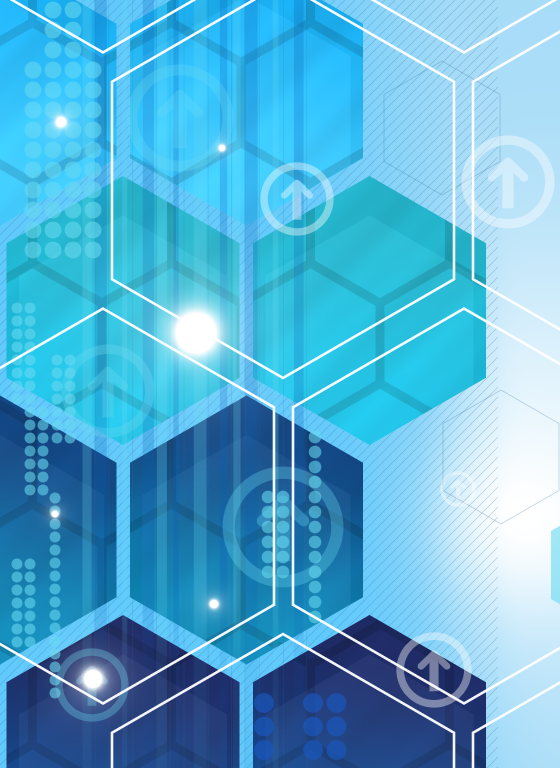
This background is drawn by a Shadertoy shader. Its source:

```glsl
// Technology backdrop: filled hexagons run from cyan down to navy over a pale sky,
// under hatching, stripes, dot grids, arrow badges, white outlines and glows.
// Built from distance functions; the canvas is 7.68 units tall, y pointing down.

const float HEIGHT = 7.68;
const vec3 WHITE = vec3(1.0);
const vec3 SKY = vec3(0.38, 0.79, 0.99);
const vec3 PALE_SKY = vec3(0.65, 0.86, 0.97);
const vec3 CYAN = vec3(0.40, 0.85, 0.94);
const vec3 BLUE = vec3(0.02, 0.36, 0.70);
const vec3 INK = vec3(0.18, 0.42, 0.58);

float cover(float d, float px) { return clamp(0.5 - d / px, 0.0, 1.0); }

// Pointy-top hexagon; r is half its width.
float hexagon(vec2 p, float r) {
    p = abs(p);
    return max(p.x, 0.5 * p.x + 0.866 * p.y) - r;
}

// Distance to the nearest wall of a honeycomb.
float honeycomb(vec2 p, float width) {
    vec2 cell = width * vec2(1.0, 1.732);
    vec2 a = mod(p, cell) - 0.5 * cell;
    vec2 b = mod(p + 0.5 * cell, cell) - 0.5 * cell;
    return -hexagon(dot(a, a) < dot(b, b) ? a : b, 0.5 * width);
}

float segment(vec2 p, vec2 a, vec2 b) {
    vec2 ab = b - a;
    return length(p - a - ab * clamp(dot(p - a, ab) / dot(ab, ab), 0.0, 1.0));
}

// Grid of dots; p is relative to the first dot.
float dots(vec2 p, float gap, vec2 count) {
    vec2 index = clamp(round(p / gap), vec2(0.0), count - 1.0);
    return length(p - index * gap) - 0.42 * gap;
}

// Ring of outer radius r holding an upward arrow.
float badge(vec2 p, float r) {
    vec2 q = vec2(abs(p.x), p.y) / r;
    float ring = abs(length(q) - 0.89) - 0.10;
    float head = segment(q, vec2(0.0, -0.43), vec2(0.34, -0.10)) - 0.09;
    float stem = max(q.x - 0.12, abs(q.y - 0.08) - 0.48);
    return r * min(ring, min(head, stem));
}

float glow(vec2 p, float core) {
    float d = length(p) / core;
    return min(1.0, exp(-d * d) * 1.5 + 0.65 * exp(-0.55 * d));
}

vec3 background(vec2 p) {
    vec3 color = mix(SKY, PALE_SKY, smoothstep(2.6, 5.0, p.x - 0.12 * (p.y - 1.5)));
    float column = smoothstep(4.1, 5.3, p.x) * exp(-pow(abs(p.y - 4.5) / 2.3, 2.0));
    vec2 sun = p - vec2(5.25, 5.15);
    return mix(mix(color, WHITE, 0.72 * column), WHITE, exp(-1.5 * dot(sun, sun)));
}

vec3 tileColor(int row, float t) {
    if (row == 0) return mix(vec3(0.10, 0.68, 0.94), vec3(0.23, 0.78, 0.98), t);
    if (row == 1) return mix(vec3(0.14, 0.70, 0.79), vec3(0.10, 0.74, 0.88), t);
    if (row == 2) return mix(vec3(0.07, 0.27, 0.51), vec3(0.05, 0.52, 0.70), t);
    return mix(vec3(0.12, 0.17, 0.40), vec3(0.08, 0.31, 0.58), t);
}

void mainImage(out vec4 fragColor, in vec2 fragCoord) {
    float px = HEIGHT / iResolution.y;
    vec2 p = vec2(fragCoord.x, iResolution.y - fragCoord.y) * px;
    vec3 color = background(p);

    // Diagonal hatching and thin drafting lines
    float hatch = abs(fract((p.x + p.y) * 10.0) - 0.5) * 0.0707 - 0.003;
    color = mix(color, INK, 0.3 * cover(hatch, px) * step(p.x, 4.98));
    float draft = min(abs(hexagon(p - vec2(4.42, 1.28), 0.58)), abs(hexagon(p - vec2(5.01, 4.57), 0.58)));
    color = mix(color, INK, 0.3 * cover(draft - 0.004, px));
    color = mix(color, CYAN, 0.6 * cover(hexagon(p - vec2(6.1, 5.65), 0.59), px));

    // Filled tiles with inset panels, honeycomb bands and a sheen
    float band = cover(honeycomb(p - vec2(3.8, 2.23), 1.39) - 0.045, px);
    float sheen = sin((p.x + p.y) * 5.0) + 0.5 * sin((p.x + p.y) * 13.0 + 1.0);
    for (int i = 0; i < 8; i++) {
        int row = i / 2;
        vec2 q = p - vec2(2.465 * float(i % 2) + 1.23 * float(row % 2), 0.91 + 2.195 * float(row));
        vec3 tile = tileColor(row, smoothstep(-1.1, 1.1, q.y - 0.2 * q.x));
        tile *= 1.0 - 0.13 * band + 0.025 * sheen;
        tile += 0.035 * cover(hexagon(q - vec2(0.0, 0.25), 1.04), px);
        color = mix(color, tile, cover(hexagon(q, 1.165), px));
    }

    // Vertical light and dark stripes
    float fade = 0.24 - 0.18 * smoothstep(5.6, 6.8, p.y);
    for (int i = 0; i < 12; i++) {
        float n = float(i);
        float x = p.x - 0.87 - 0.188 * n - 0.05 * sin(n * 4.7);
        float d = abs(x) - 0.045 - 0.02 * sin(n * 2.3);
        color = mix(color, i % 2 == 0 ? CYAN : BLUE, fade * cover(d, px));
        color = mix(color, INK, 0.2 * cover(abs(x - 0.08) - 0.004, px));
    }

    // Dot grids
    float d = dots(p - vec2(0.33, 0.70), 0.2, vec2(4, 10));
    d = min(d, dots(p - vec2(0.53, 0.10), 0.2, vec2(2, 3)));
    d = min(d, dots(p - vec2(0.17, 3.08), 0.13, vec2(2, 8)));
    d = min(d, dots(p - vec2(0.30, 4.12), 0.13, vec2(2, 7)));
    d = min(d, dots(p - vec2(0.57, 3.60), 0.13, vec2(2, 7)));
    d = min(d, dots(p - vec2(0.55, 4.98), 0.13, vec2(1, 16)));
    d = min(d, dots(p - vec2(0.17, 5.64), 0.13, vec2(2, 7)));
    d = min(d, dots(p - vec2(2.68, 4.97), 0.15, vec2(2, 6)));
    d = min(d, dots(p - vec2(3.15, 4.37), 0.15, vec2(1, 13)));
    color = mix(color, CYAN, 0.58 * cover(d, px));
    d = min(dots(p - vec2(3.13, 7.03), 0.235, vec2(2, 3)), dots(p - vec2(2.64, 7.03), 0.235, vec2(1, 3)));
    color = mix(color, vec3(0.10, 0.34, 0.74), 0.7 * cover(d, px));

    // Arrow badges
    d = min(badge(p - vec2(1.80, 1.18), 0.54), badge(p - vec2(1.08, 3.91), 0.47));
    d = min(d, min(badge(p - vec2(2.83, 5.27), 0.61), badge(p - vec2(0.92, 6.85), 0.37)));
    color = mix(color, CYAN, 0.32 * cover(d, px));
    d = min(badge(p - vec2(5.08, 1.82), 0.47), badge(p - vec2(2.97, 1.99), 0.37));
    d = min(d, min(badge(p - vec2(4.34, 6.70), 0.38), badge(p - vec2(4.58, 4.89), 0.18)));
    color = mix(color, WHITE, 0.4 * cover(d, px));

    // Large white outlines
    for (int i = 0; i < 8; i++) {
        float row = float(i / 2);
        vec2 center = vec2(1.03 + 3.61 * float(i % 2) + 1.8 * mod(row, 2.0), 3.255 * row - 1.45);
        color = mix(color, WHITE, 0.95 * cover(abs(hexagon(p - center, 1.71)) - 0.013, px));
    }

    // Glows
    float light = max(glow(p - vec2(1.96, 3.33), 0.21), glow(p - vec2(0.93, 6.79), 0.09));
    light = max(light, max(glow(p - vec2(0.61, 1.22), 0.05), glow(p - vec2(2.22, 1.48), 0.03)));
    light = max(light, max(glow(p - vec2(0.55, 5.14), 0.03), glow(p - vec2(2.14, 6.04), 0.04)));
    fragColor = vec4(mix(color, WHITE, light), 1.0);
}
```
